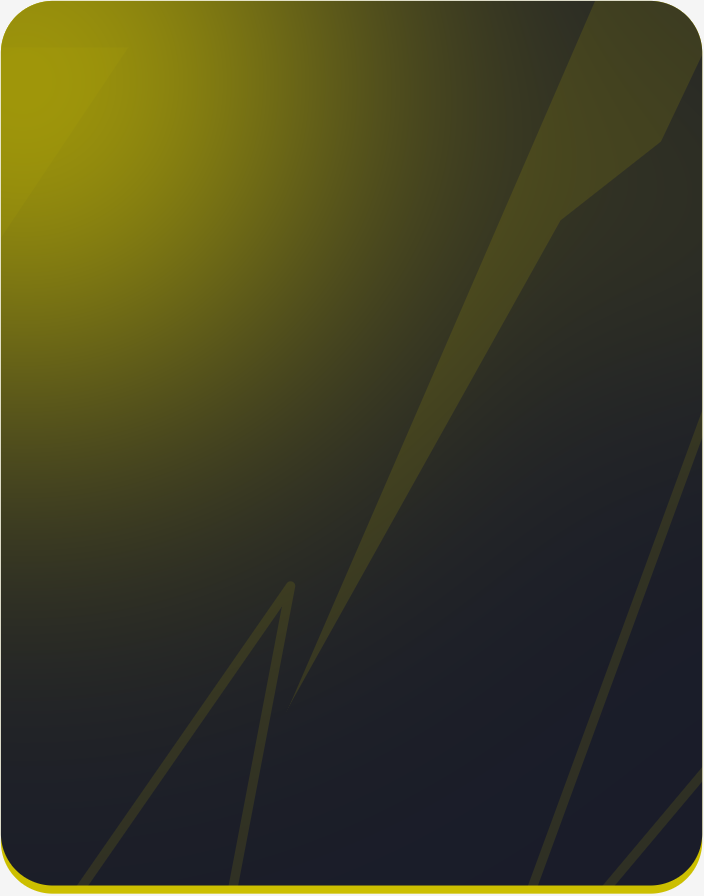
This background is drawn by a Shadertoy shader. Its source:

```glsl
// A dark rounded card on a bright lip, lit by a soft yellow glow at top left.
// Translucent shards are built from half-planes and thin rays from segments,
// all in units of the canvas height with the origin at the lower left.

const float ASPECT = 0.785;
const vec3 PAPER  = vec3(0.96);
const vec3 NAVY   = vec3(0.100, 0.110, 0.160);
const vec3 YELLOW = vec3(0.800, 0.750, 0.000);

// Signed distance to the line a-b, positive on its right-hand side.
float sideOf(vec2 p, vec2 a, vec2 b) {
    vec2 d = normalize(b - a);
    return dot(p - a, vec2(d.y, -d.x));
}

float segmentDist(vec2 p, vec2 a, vec2 b) {
    vec2 pa = p - a, ba = b - a;
    return length(pa - ba * clamp(dot(pa, ba) / dot(ba, ba), 0.0, 1.0));
}

float roundedBox(vec2 p, vec2 low, vec2 high, float radius) {
    vec2 q = abs(p - 0.5 * (low + high)) - 0.5 * (high - low) + radius;
    return length(max(q, 0.0)) + min(max(q.x, q.y), 0.0) - radius;
}

// Antialiased coverage of a signed distance.
float cover(float d, float pixel) {
    return clamp(0.5 - d / pixel, 0.0, 1.0);
}

float glow(vec2 p, vec2 centre, float radius) {
    vec2 q = (p - centre) / radius;
    return exp(-dot(q, q));
}

// Long blade rising from a sharp tip to the upper right corner.
float bladeDist(vec2 p) {
    vec2 tip = vec2(0.323, 0.213), notch = vec2(0.625, 0.754);
    vec2 elbow = vec2(0.737, 0.842), corner = vec2(0.784, 0.941);
    float left = -sideOf(p, tip, vec2(0.664, 1.0));
    float lower = sideOf(p, tip, notch);
    float upper = max(sideOf(p, notch, elbow), sideOf(p, elbow, corner));
    return max(left, min(lower, upper));
}

// Triangle against the left edge with a flat top.
float wedgeDist(vec2 p) {
    vec2 top = vec2(0.143, 0.947);
    return max(p.y - top.y, sideOf(p, vec2(0.0, 0.733), top));
}

// A narrow peak and two slanted rays, joined as one outline.
float raysDist(vec2 p, float halfWidth) {
    vec2 peak = vec2(0.324, 0.346);
    float d = segmentDist(p, vec2(0.084, 0.0), peak);
    d = min(d, segmentDist(p, vec2(0.258, 0.0), peak));
    d = min(d, segmentDist(p, vec2(0.590, 0.0), vec2(0.800, 0.573)));
    d = min(d, segmentDist(p, vec2(0.669, 0.0), vec2(0.800, 0.156)));
    return d - halfWidth;
}

void mainImage(out vec4 fragColor, in vec2 fragCoord) {
    vec2 p = fragCoord / iResolution.xy * vec2(ASPECT, 1.0);
    float pixel = 1.0 / iResolution.y;

    // Glow over the dark face
    float light = 0.73 * glow(p, vec2(0.026, 0.909), 0.432)
                + 0.08 * glow(p, vec2(0.807, 0.766), 0.250);
    vec3 face = mix(NAVY, YELLOW, light);

    // Translucent shapes
    face = mix(face, YELLOW, 0.13 * cover(bladeDist(p), pixel));
    face = mix(face, YELLOW, 0.07 * cover(wedgeDist(p), pixel));
    face = mix(face, YELLOW, 0.12 * cover(raysDist(p, 0.0052), pixel));

    // Yellow lip below the card, then the card itself
    vec2 high = vec2(0.783, 0.999);
    float lip = roundedBox(p, vec2(0.001, 0.0026), high, 0.058);
    float card = roundedBox(p, vec2(0.001, 0.0117), high, 0.058);
    vec3 color = mix(PAPER, YELLOW, cover(lip, pixel));
    color = mix(color, face, cover(card, pixel));

    fragColor = vec4(color, 1.0);
}
```
